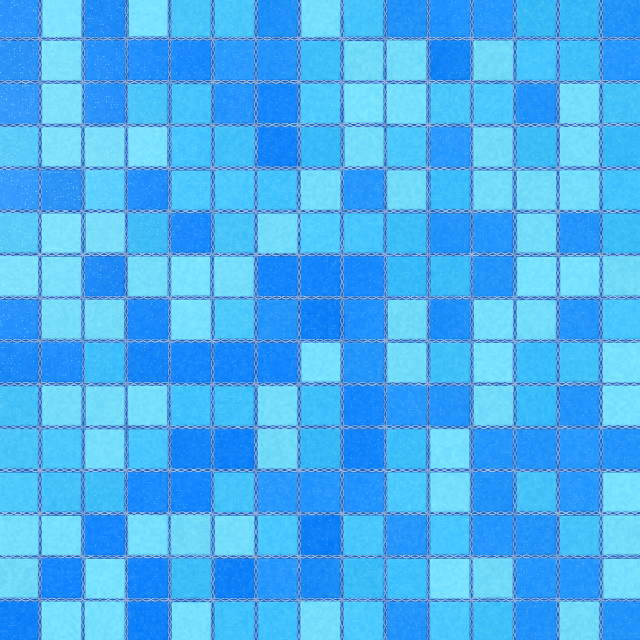
Write a Shadertoy shader that draws this texture.

```glsl
float hash(vec2 p) {
    uvec2 u = uvec2(ivec2(floor(p)) + 4096);
    uint n = u.x * 1597334673u ^ u.y * 3812015801u;
    n = (n ^ (n >> 15)) * 2246822519u;
    n = (n ^ (n >> 13)) * 3266489917u;
    return float((n ^ (n >> 16)) >> 8) / 16777216.0;
}

float noise(vec2 p) {
    vec2 i = floor(p), f = fract(p);
    f = f * f * (3.0 - 2.0 * f);
    return mix(mix(hash(i), hash(i + vec2(1, 0)), f.x),
               mix(hash(i + vec2(0, 1)), hash(i + vec2(1, 1)), f.x), f.y);
}

float roundedBox(vec2 p, vec2 halfSize, float radius) {
    vec2 d = abs(p) - halfSize + radius;
    return length(max(d, 0.0)) + min(max(d.x, d.y), 0.0) - radius;
}

// Pale glass flecks, at most one in each small cell
float flecks(vec2 p) {
    vec2 id = floor(p);
    vec2 center = 0.3 + 0.4 * vec2(hash(id + 31.0), hash(id + 67.0));
    float present = step(0.86, hash(id + 113.0));
    return present * (1.0 - smoothstep(0.08, 0.36, length(fract(p) - center)));
}

vec3 tileColor(vec2 id, vec2 uv) {
    float pick = hash(id + 211.0);
    float tint = hash(id + 307.0);
    // Deep blue is commoner on the left, azure on the right
    float side = smoothstep(0.35, 0.65, uv.x + 0.5 * (tint - 0.5));
    vec3 dark = mix(vec3(0.06, 0.51, 0.98), vec3(0.14, 0.59, 0.99), side);
    vec3 sky = mix(vec3(0.21, 0.73, 0.98), vec3(0.30, 0.79, 0.99), tint);
    vec3 pale = vec3(0.45, 0.87, 0.99);
    vec3 color = pick < 0.36 ? dark : pick < 0.67 ? sky : pale;
    return color + 0.035 * (hash(id + 401.0) - 0.5);
}

// Dark gaps crossed by two twisting threads of backing net
vec3 jointColor(vec2 p) {
    vec2 offset = p - round(p);
    bool upright = abs(offset.x) < abs(offset.y);
    float across = upright ? offset.x : offset.y - 0.008;
    float along = upright ? p.y : p.x;
    along += 0.04 * noise(p * 3.0);
    float wave = 0.036 * sin(along * 15.708);
    float strand = min(abs(across - wave), abs(across + wave));
    float thread = 1.0 - smoothstep(0.004, 0.024, strand);
    float strength = (upright ? 0.65 : 0.85) * (0.7 + 0.5 * noise(p * 7.0));
    vec3 color = mix(vec3(0.09, 0.35, 0.71), vec3(0.20, 0.45, 0.78), noise(p * 9.0));
    color = mix(color, vec3(0.67, 0.80, 0.94), thread * strength);

    // Worn, greyish knots where joints meet
    float knot = 1.0 - smoothstep(0.03, 0.09, length(offset));
    return mix(color, vec3(0.62, 0.69, 0.77), 0.65 * knot * noise(p * 16.0));
}

void mainImage(out vec4 fragColor, in vec2 fragCoord) {
    vec2 uv = fragCoord / iResolution.xy;
    vec2 p = uv * 14.83 + 0.07;
    float pixel = 14.83 / min(iResolution.x, iResolution.y);
    vec2 id = floor(p);

    // Hand-laid tiles, slightly shifted
    vec2 shift = vec2(hash(id + 503.0), hash(id + 601.0)) - 0.5;
    vec2 local = fract(p) - 0.5 - 0.014 * shift;
    vec2 halfSize = vec2(0.456) + 0.008 * (hash(id + 701.0) - 0.5);
    float edge = roundedBox(local, halfSize, 0.035);

    // Grain, flecks and soft glare at the upper left
    vec3 color = tileColor(id, uv);
    float glare = exp(-dot((uv - vec2(0.0, 0.76)) * vec2(4.0, 3.0),
                           (uv - vec2(0.0, 0.76)) * vec2(4.0, 3.0)));
    float grain = 0.6 * noise(p * 14.0) + 0.4 * noise(p * 27.0) - 0.5;
    color += grain * vec3(0.10, 0.065, 0.015);
    float sparkle = flecks(p * 16.0) + 0.6 * flecks(p * 23.0 + 50.0);
    color = mix(color, vec3(0.80, 0.95, 1.0), sparkle * (0.22 + 0.3 * glare));
    color = mix(color, vec3(0.72, 0.95, 1.0), 0.22 * glare);

    // Rounded rim, lit from above left
    float rim = smoothstep(-0.05, 0.0, edge);
    color += rim * 0.07 * dot(local, vec2(-0.6, 1.0));

    float cover = 1.0 - smoothstep(-0.7 * pixel, 0.7 * pixel, edge);
    fragColor = vec4(clamp(mix(jointColor(p), color, cover), 0.0, 1.0), 1.0);
}
```
